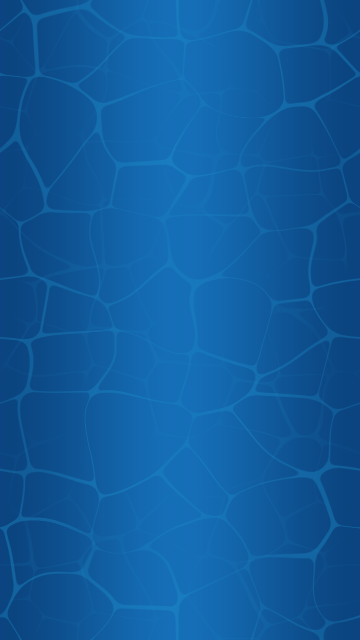
Write a Shadertoy shader that draws this background.

```glsl
// Sunlit water: a blue horizontal glow crossed by a net of curved light lines.
// Two wrapped Voronoi nets (one bright, one faint) are bent by wrapped noise;
// a smooth minimum of the edge distances swells the lines where they meet.

#define DEEP_BLUE   vec3(0.042, 0.268, 0.500)
#define GLOW_BLUE   vec3(0.083, 0.434, 0.718)
#define LIGHT_BLUE  vec3(0.11, 0.56, 0.79)
#define NEAR_CELLS  vec2(5.0, 10.0)
#define FAR_CELLS   vec2(6.0, 11.0)
#define JITTER      0.80
#define BEND        0.52
#define THIN_LINE   0.005
#define WIDE_LINE   0.036
#define JOINT_SIZE  0.095
#define NEAR_LIGHT  0.43
#define FAR_LIGHT   0.14

float hash(vec2 p) {
    return fract(sin(dot(p, vec2(127.1, 311.7))) * 43758.5453);
}

// Whole cell index within one period; the half keeps clear of rounding
vec2 wrapCell(vec2 cell, vec2 period) {
    return floor(mod(cell + 0.5, period));
}

// Value noise that repeats after a whole number of cells
float wrapNoise(vec2 p, vec2 period, float seed) {
    vec2 cell = floor(p), f = fract(p);
    f = f * f * (3.0 - 2.0 * f);
    vec2 lo = wrapCell(cell, period) + seed;
    vec2 hi = wrapCell(cell + 1.0, period) + seed;
    return mix(mix(hash(lo), hash(vec2(hi.x, lo.y)), f.x),
               mix(hash(vec2(lo.x, hi.y)), hash(hi), f.x), f.y);
}

// Jittered centre of a wrapped cell, relative to the cell corner
vec2 cellCentre(vec2 cell, vec2 period, float seed) {
    vec2 id = wrapCell(cell, period) + seed;
    return 0.5 + JITTER * (vec2(hash(id), hash(id + 37.3)) - 0.5);
}

float softMin(float a, float b, float k) {
    float h = max(k - abs(a - b), 0.0) / k;
    return min(a, b) - 0.25 * h * h * k;
}

// Coverage of the light lines between Voronoi cells
float lightNet(vec2 uv, vec2 cells, float seed) {
    // The half cell puts the canvas border through cell middles
    vec2 p = uv * cells + 0.5;
    vec2 bend = vec2(wrapNoise(p, cells, seed + 11.0),
                     wrapNoise(p, cells, seed + 23.0)) - 0.5;
    float swell = wrapNoise(p, cells, seed + 51.0);
    p += BEND * bend;

    // Nearest centre
    vec2 home = floor(p), nearest = home, toNearest = vec2(0.0);
    float best = 8.0;
    for (int j = -1; j <= 1; j++)
    for (int i = -1; i <= 1; i++) {
        vec2 cell = home + vec2(i, j);
        vec2 d = cell + cellCentre(cell, cells, seed) - p;
        if (dot(d, d) < best) {
            best = dot(d, d);
            nearest = cell;
            toNearest = d;
        }
    }

    // Distance to the borders, each border with its own width
    float ownHash = hash(wrapCell(nearest, cells) + seed + 5.0);
    float border = 1.0;
    for (int j = -2; j <= 2; j++)
    for (int i = -2; i <= 2; i++) {
        if (i == 0 && j == 0) continue;
        vec2 cell = nearest + vec2(i, j);
        vec2 d = cell + cellCentre(cell, cells, seed) - p;
        float edge = dot(0.5 * (d + toNearest), normalize(d - toNearest));
        float pairHash = fract(ownHash + hash(wrapCell(cell, cells) + seed + 5.0));
        float width = mix(THIN_LINE, WIDE_LINE, pairHash * (0.2 + swell));
        border = softMin(border, edge - width, JOINT_SIZE);
    }
    float soft = max(0.75 * cells.y / iResolution.y, 0.008);
    return (1.0 - smoothstep(-soft, soft, border)) * mix(0.5, 1.0, swell);
}

void mainImage(out vec4 fragColor, in vec2 fragCoord) {
    vec2 uv = fragCoord / iResolution.xy;

    // Rounded triangle wave: dark at the sides, bright in the middle
    float wave = asin(0.75 * cos(6.2831853 * uv.x)) / asin(0.75);
    vec3 colour = mix(DEEP_BLUE, GLOW_BLUE, 0.5 - 0.5 * wave);

    // Faint deep net, shown in patches, below the bright one
    float patches = smoothstep(0.2, 0.6, wrapNoise(uv * FAR_CELLS, FAR_CELLS, 83.0));
    float farNet = lightNet(uv, FAR_CELLS, 140.0) * patches;
    float nearNet = lightNet(uv, NEAR_CELLS, 3.0);
    colour = mix(colour, LIGHT_BLUE, FAR_LIGHT * farNet);
    colour = mix(colour, LIGHT_BLUE, NEAR_LIGHT * nearNet);

    fragColor = vec4(colour, 1.0);
}
```
